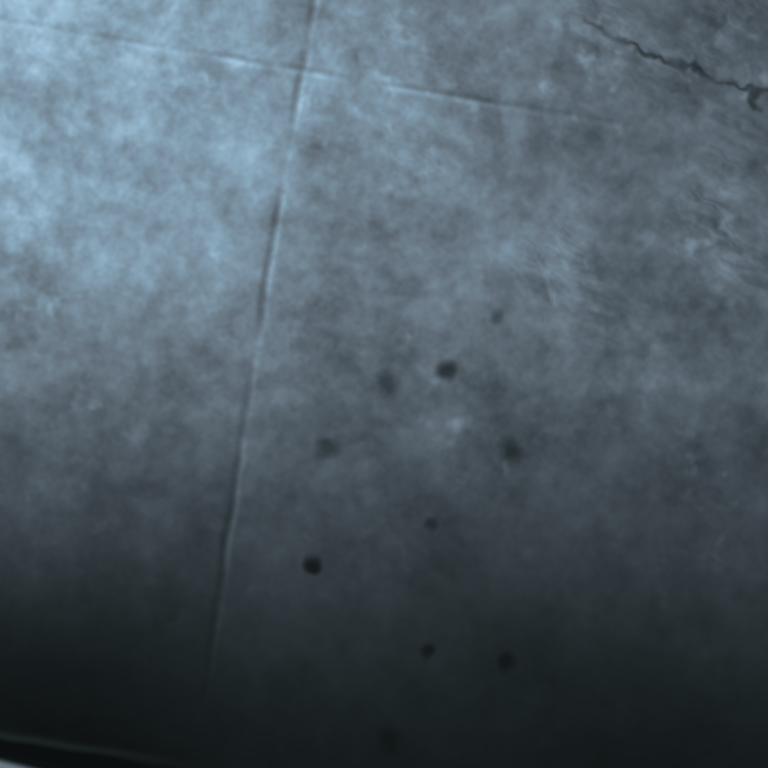
Give the GLSL for this texture, as a WebGL 2 fragment shader.

```glsl
#version 300 es
precision highp float;

uniform vec2 u_resolution;
out vec4 fragColor;

// Integer hash giving two values in 0..1
vec2 hash2(ivec2 cell) {
    uvec2 q = uvec2(cell) * uvec2(1597u, 3571u);
    uint n = (q.x ^ (q.y << 7u)) * 747796u + q.y * 28917u;
    n = (n ^ (n >> 15u)) * 73244475u;
    n = (n ^ (n >> 13u)) * 73244475u;
    n ^= n >> 16u;
    return vec2(n & 65535u, n >> 16u) / 65535.0;
}

float corner(ivec2 cell, vec2 offset) {
    return dot(hash2(cell) * 2.0 - 1.0, offset);
}

float gradientNoise(vec2 p) {
    ivec2 c = ivec2(floor(p));
    vec2 f = fract(p);
    vec2 u = f * f * f * (f * (f * 6.0 - 15.0) + 10.0);
    float low = mix(corner(c, f), corner(c + ivec2(1, 0), f - vec2(1, 0)), u.x);
    float high = mix(corner(c + ivec2(0, 1), f - vec2(0, 1)), corner(c + ivec2(1, 1), f - 1.0), u.x);
    return mix(low, high, u.y);
}

float fbm(vec2 p, int octaves) {
    float sum = 0.0, amplitude = 1.0;
    for (int i = 0; i < octaves; i++) {
        sum += amplitude * gradientNoise(p);
        p = mat2(1.6, 1.2, -1.2, 1.6) * p + 17.3;
        amplitude *= 0.62;
    }
    return sum;
}

// Soft line profile around zero
float line(float d, float width) {
    return exp(-d * d / (width * width));
}

// Broad light falling from the upper left into a dark base
float lighting(vec2 p) {
    float y = p.y + 0.06 * gradientNoise(p * 3.0 + 4.0);
    float light = 0.093 + 0.345 * smoothstep(-0.09, 0.76, y);
    vec2 glow = (p - vec2(-0.03, 0.9)) * vec2(2.1, 2.8);
    light += 0.25 * exp(-dot(glow, glow));
    light -= 0.10 * smoothstep(0.5, 1.05, p.x) * smoothstep(0.45, 1.0, p.y);
    light -= 0.04 * (1.0 - smoothstep(0.1, 0.35, p.x)) * (1.0 - smoothstep(0.18, 0.34, y));
    return light;
}

// Scattered round pits of uneven size and depth
float pits(vec2 p) {
    float shade = 0.0;
    vec2 q = p + 0.008 * vec2(gradientNoise(p * 40.0), gradientNoise(p * 40.0 + 9.0));
    for (int i = 1; i <= 10; i++) {
        vec2 rnd = hash2(ivec2(i, 31));
        vec2 center = vec2(0.39, 0.03) + vec2(0.32, 0.64) * fract(float(i) * vec2(0.755, 0.57) + 0.1 * rnd);
        float radius = mix(0.008, 0.017, rnd.x);
        float spot = 1.0 - smoothstep(0.3 * radius, 1.5 * radius, length(q - center));
        shade = max(shade, spot * mix(0.15, 0.62, rnd.y));
    }
    return shade;
}

void main() {
    vec2 p = gl_FragCoord.xy / u_resolution;
    float light = lighting(p);

    // Blotchy mottling at four sizes, calmer in the dark base
    float clouds = fbm(p * 5.5 + 3.0, 2);
    float patches = fbm(p * 13.0 + 20.0, 3);
    float clumps = fbm(p * 29.0 + 50.0, 3);
    float grain = fbm(p * 70.0 + 90.0, 2);
    float texturing = mix(0.4, 1.0, smoothstep(0.1, 0.55, p.y));
    light *= 1.0 + texturing * (0.24 * clouds + 0.20 * patches + 0.16 * clumps + 0.085 * grain);

    // Pale mineral blotches, gathered in loose groups
    float gathered = smoothstep(-0.2, 0.4, gradientNoise(p * 6.0 + 40.0));
    float blotch = smoothstep(0.1, 0.75, fbm(p * 24.0 + 80.0, 3));
    light += 0.13 * blotch * gathered * texturing * smoothstep(0.05, 0.45, light);

    // Soft slanting creases, strongest at the upper right
    float creaseArea = smoothstep(0.25, 0.85, p.x) * smoothstep(0.35, 0.75, p.y);
    vec2 along = vec2(0.8 * p.x - 0.6 * p.y, 0.6 * p.x + 0.8 * p.y);
    float crease = fbm(along * vec2(20.0, 50.0) + 0.8 * patches, 3);
    float rough = smoothstep(-0.2, 0.35, gradientNoise(p * 7.0 + 60.0));
    light += light * creaseArea * rough * 0.32 * crease;

    // Short ragged crack running down to the right edge
    float crack = p.y - 0.965 + 0.42 * (p.x - 0.77) + 0.022 * fbm(p * 22.0 + 5.0, 3);
    float crackWear = smoothstep(0.72, 0.8, p.x) * smoothstep(-0.3, 0.3, gradientNoise(p * 20.0 + 8.0));
    light -= light * crackWear * 0.4 * line(crack, 0.005);

    // Slanted upright joint with a lit right edge
    float wobble = 0.004 * gradientNoise(p * 18.0 + 12.0);
    float upright = p.x - (0.255 + 0.13 * p.y + 0.025 * p.y * p.y) + wobble;
    float wear = clamp(0.55 + 1.3 * gradientNoise(vec2(3.4, p.y * 14.0)), 0.1, 1.0);
    float reach = smoothstep(0.06, 0.2, p.y);
    light += light * reach * wear * (0.19 * line(upright - 0.005, 0.004) - 0.22 * line(upright + 0.004, 0.005));
    light *= 1.0 + 0.06 * reach * smoothstep(-0.004, 0.006, upright) * exp(-6.0 * max(upright, 0.0));

    // Faint crossing joint near the top
    float crossing = p.y - (0.974 - 0.168 * p.x) + wobble;
    float crossWear = clamp(0.5 + 1.4 * gradientNoise(vec2(p.x * 15.0, 7.4)), 0.05, 1.0);
    crossWear *= 1.0 - smoothstep(0.6, 0.95, p.x);
    light += light * crossWear * (0.15 * line(crossing + 0.004, 0.004) - 0.15 * line(crossing - 0.003, 0.004));

    light *= 1.0 - pits(p);

    // Lower lip and pale corner
    float lip = p.y - 0.043 + 0.16 * p.x + wobble;
    float lipFade = 1.0 - smoothstep(0.08, 0.3, p.x);
    light += lipFade * (0.06 * line(lip, 0.006) - 0.04 * line(lip + 0.014, 0.008));
    light += 0.4 * (1.0 - smoothstep(0.0, 0.012, p.y + 0.25 * p.x - 0.004));

    // Cool slate tint, bluer in the highlights
    light = max(light, 0.06);
    vec3 tint = mix(vec3(0.79, 1.0, 1.06), vec3(0.875, 1.0, 1.1), smoothstep(0.12, 0.3, light));
    tint = mix(tint, vec3(0.82, 1.0, 1.12), smoothstep(0.42, 0.66, light));
    fragColor = vec4(clamp(light * tint, 0.0, 1.0), 1.0);
}
```
